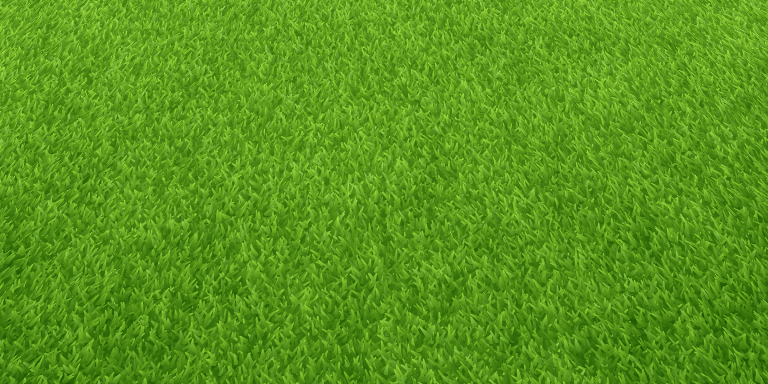
Reproduce this texture procedurally as a Shadertoy shader.

```glsl
const float NEAR_CELL = 0.021;   // blade spacing at the bottom edge
const float CELL_SHRINK = 0.009; // loss of spacing towards the top edge
const int BLADES_PER_CELL = 3;

vec3 hash3(vec2 p, float seed) {
    vec3 q = vec3(dot(p, vec2(127.1, 311.7)),
                  dot(p, vec2(269.5, 183.3)),
                  dot(p, vec2(419.2, 371.9)));
    return fract(sin(q + seed * 17.31) * 43758.5453);
}

float valueNoise(vec2 p, float seed) {
    vec2 cell = floor(p);
    vec2 f = fract(p);
    f = f * f * (3.0 - 2.0 * f);
    float low = mix(hash3(cell, seed).x, hash3(cell + vec2(1, 0), seed).x, f.x);
    float high = mix(hash3(cell + vec2(0, 1), seed).x, hash3(cell + vec2(1, 1), seed).x, f.x);
    return mix(low, high, f.y);
}

// Tapered blade from the local origin: x = coverage, y = height along it
vec2 grassBlade(vec2 p, vec2 tip, float radius, float blur) {
    float h = clamp(dot(p, tip) / dot(tip, tip), 0.0, 1.0);
    float d = length(p - tip * h) - radius * (1.0 - 0.7 * h);
    return vec2(1.0 - smoothstep(-blur, blur, d), h);
}

// Paints overlapping blades, far rows first: x = tone, y = paleness
vec2 grassLayer(vec2 ground, float blur) {
    vec2 cell = floor(ground);
    vec2 local = ground - cell;
    vec2 shade = vec2(0.1 + 0.25 * valueNoise(ground * 1.7, 5.0), 0.0);

    for (int row = 0; row >= -2; row--) {
        for (int col = -2; col <= 2; col++) {
            vec2 offset = vec2(col, row);
            for (int i = 0; i < BLADES_PER_CELL; i++) {
                float seed = float(i);
                vec3 place = hash3(cell + offset, seed);
                vec3 look = hash3(cell + offset, seed + 9.0);
                vec2 root = offset + mix(vec2(0.0, 0.2), vec2(1.0, 0.75), place.xy);
                float lean = (place.z - 0.5) * 2.2;
                vec2 tip = vec2(sin(lean), cos(lean)) * mix(0.85, 1.5, look.x);
                vec2 blade = grassBlade(local - root, tip, mix(0.22, 0.33, look.y), blur);
                float tone = mix(0.4, 1.3, look.z) * mix(0.55, 1.0, blade.y);
                float pale = smoothstep(0.65, 0.95, fract(look.x * 7.0 + look.y));
                shade = mix(shade, vec2(tone, pale), blade.x);
            }
        }
    }
    return shade;
}

vec3 grassColor(float tone, float pale) {
    vec3 color = mix(vec3(0.15, 0.38, 0.02), vec3(0.50, 0.74, 0.12), tone);
    color.b += 0.06 * tone * tone + 0.07 * pale * tone;
    return clamp(color, 0.0, 1.0);
}

void mainImage(out vec4 fragColor, in vec2 fragCoord) {
    vec2 p = (fragCoord - vec2(0.5 * iResolution.x, 0.0)) / iResolution.y;

    // Perspective: cells shrink evenly with height
    float cellSize = NEAR_CELL - CELL_SHRINK * p.y;
    vec2 ground = vec2(p.x / cellSize,
                       -log(1.0 - CELL_SHRINK * p.y / NEAR_CELL) / CELL_SHRINK);
    float blur = 0.6 / (iResolution.y * cellSize);
    vec2 shade = grassLayer(ground, blur);

    // Broad light falloff and soft mottling
    float light = 0.3 * (p.y - 0.5) + 0.03 - 0.14 * p.x * p.x * (1.0 - p.y);
    float mottle = 0.14 * (valueNoise(p * 9.0, 1.0) - 0.5)
                 + 0.12 * (valueNoise(p * 24.0, 2.0) - 0.5);

    fragColor = vec4(grassColor(shade.x + light + mottle, shade.y), 1.0);
}
```
